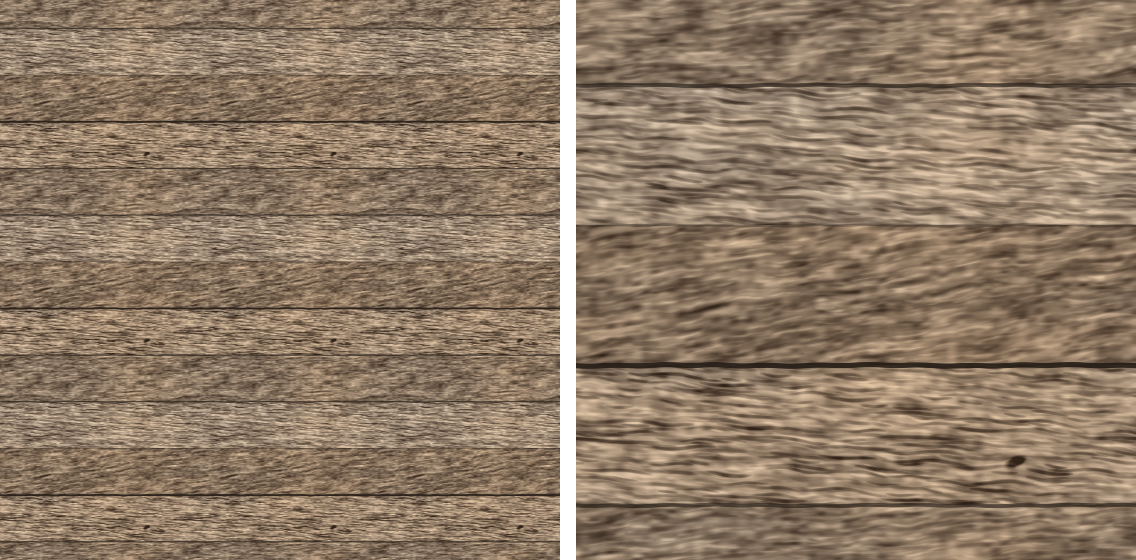
Left, the full canvas; right, a detail of the centre.
Give the GLSL for this texture, as a Shadertoy shader.

```glsl
// Weathered horizontal wood planks with slanted fibres, cracks and dark joints.

const float TAU = 6.2831853;

float hash(vec2 p) {
    vec3 a = fract(p.xyx * vec3(0.1031, 0.1030, 0.0973));
    a += dot(a, a.yzx + 33.33);
    return fract((a.x + a.y) * a.z);
}

// Folds a cell of a slanted grid back into one tile width
vec2 wrapCell(vec2 cell, float columns, float rise) {
    return cell - floor(cell.x / columns) * vec2(columns, -rise);
}

// Smooth stretched noise, 0 to 1
float fibres(vec2 p, vec2 grid, float slope, float seed) {
    float rise = round(slope * grid.y);
    vec2 q = p * grid - vec2(0.0, rise * p.x);
    vec2 cell = floor(q), f = q - cell;
    f *= f * (3.0 - 2.0 * f);
    float sum = 0.0;
    for (int i = 0; i < 4; i++) {
        vec2 corner = vec2(i & 1, i >> 1);
        vec2 w = mix(1.0 - f, f, corner);
        sum += w.x * w.y * hash(wrapCell(cell + corner, grid.x, rise) + seed);
    }
    return sum;
}

// Cellular noise made of one tapered, bent stroke per cell
float strokes(vec2 p, vec2 grid, float slope, float thickness, float seed) {
    float rise = round(slope * grid.y);
    vec2 q = p * grid - vec2(0.0, rise * p.x);
    vec2 cell = floor(q);
    float mark = 0.0;
    for (int j = -1; j <= 1; j++)
    for (int i = -1; i <= 1; i++) {
        vec2 id = cell + vec2(i, j);
        vec2 key = wrapCell(id, grid.x, rise) + seed;
        float a = hash(key), b = hash(key + 71.3), c = hash(key + 138.7);
        vec2 d = q - id - mix(vec2(0.2), vec2(0.8), vec2(a, b));
        d.y += 0.10 * sin(5.0 * d.x + TAU * c);
        float reach = mix(0.3, 0.9, c);
        float taper = sqrt(clamp(1.0 - d.x * d.x / (reach * reach), 0.0, 1.0));
        float body = 1.0 - smoothstep(0.25, 1.0, abs(d.y) / (thickness * (0.4 + 0.6 * taper)));
        mark = max(mark, body * taper * mix(0.2, 1.0, fract(7.0 * a)));
    }
    return mark;
}

void mainImage(out vec4 fragColor, in vec2 fragCoord) {
    // Three tiles each way, four planks per tile
    vec2 tile = fract(3.0 * fragCoord / iResolution.xy);
    float pixel = 12.0 / iResolution.y;
    float row = tile.y * 4.0 - 0.39;
    int plank = int(mod(floor(row), 4.0));
    float seed = 37.0 * float(plank) + 11.0;

    // Per plank: brightness, crack depth, grain slope, warmth
    vec4 wood = vec4[4](
        vec4(0.69, 0.66, -0.25, 0.5),
        vec4(0.43, 0.22, 0.50, 0.6),
        vec4(0.73, 0.55, -0.25, 0.0),
        vec4(0.49, 0.24, 0.25, 0.3))[plank];

    // Grain coordinates, barely wavering along the plank
    vec2 p = vec2(tile.x, fract(row));
    vec2 grain = p;
    grain.y += 0.010 * sin(TAU * (2.0 * p.x + p.y) + seed)
             + 0.006 * sin(TAU * (7.0 * p.x - p.y) + seed * 2.0);

    // Layered fibres and broad patches
    float patches = fibres(grain, vec2(4.0, 4.0), wood.z, seed + 5.0) - 0.5;
    float paleZone = sin(TAU * (p.x - 0.45));
    float tone = wood.x + 0.025 + 0.03 * paleZone + 0.17 * patches;
    tone += 0.62 * (fibres(grain, vec2(20.0, 24.0), wood.z, seed) - 0.5);
    tone += 0.20 * (fibres(grain, vec2(9.0, 12.0), wood.z, seed + 300.0) - 0.5);
    tone += 0.38 * (fibres(grain, vec2(64.0, 32.0), wood.z, seed + 600.0) - 0.5);

    // Dark cracks and pale raised fibres
    float cracks = max(strokes(grain, vec2(9.0, 12.0), wood.z, 0.25, seed + 400.0),
                 0.75 * strokes(grain, vec2(16.0, 16.0), wood.z, 0.27, seed + 500.0));
    float glints = strokes(grain, vec2(22.0, 20.0), wood.z, 0.30, seed + 700.0);
    tone += 0.25 * glints * (1.0 - cracks) - wood.y * cracks;

    // Small notch in the most cracked plank
    if (plank == 0) {
        vec2 d = vec2(p.x - 0.785, (p.y - 0.31) * 0.25);
        d.y -= 0.35 * d.x;
        tone -= 0.8 * (1.0 - smoothstep(0.4, 1.0, length(d / vec2(0.024, 0.013))));
    }

    // Colour ramp with a slight warm or grey cast
    vec3 color = mix(vec3(0.29, 0.23, 0.18), vec3(0.79, 0.70, 0.60), clamp(tone, -0.2, 1.15));
    float warmth = wood.w + 0.25 * paleZone + 0.6 * patches;
    color *= 1.0 + warmth * vec3(0.03, -0.005, -0.05);

    // Thin joints between planks
    int joint = int(mod(floor(row + 0.5), 4.0));
    float depth = vec4(0.70, 1.0, 0.40, 0.72)[joint];
    float offset = 0.003 * sin(TAU * 3.0 * tile.x + float(joint))
                 + 0.003 * sin(TAU * 11.0 * tile.x);
    float gap = abs(fract(row + 0.5) - 0.5 + offset);
    float halfWidth = 0.004 + 0.014 * depth;
    float line = 1.0 - smoothstep(halfWidth - 0.5 * pixel, halfWidth + 0.6 * pixel, gap);
    color *= 1.0 - 0.12 * depth * exp(-gap * 35.0);
    color = mix(color, vec3(0.14, 0.11, 0.085), line * depth * 0.9);

    fragColor = vec4(color, 1.0);
}
```
